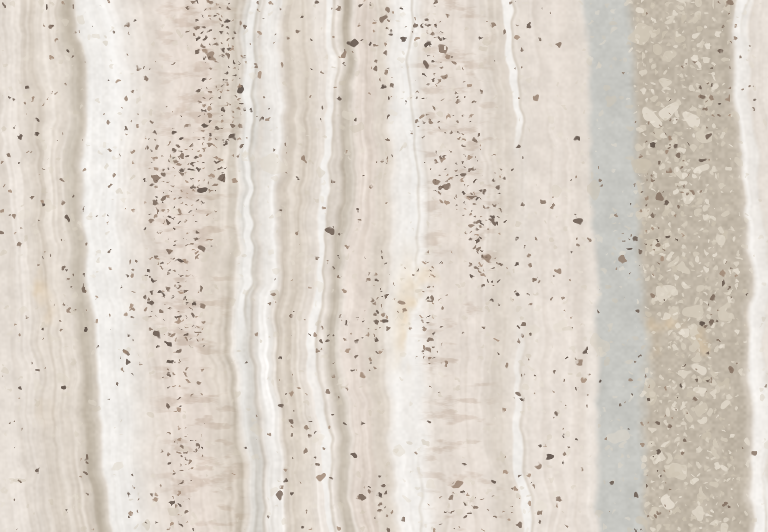
Write a Shadertoy shader that draws this texture.

```glsl
// Vein-cut travertine: upright layers of cream, taupe and blue-grey stone.
// Soft bands are laid over a noise-bent axis, then striated, veined with
// white seams, and scattered with pale pebbles and small dark pits.

float hash(vec2 p) {
    return fract(sin(dot(p, vec2(127.1, 311.7))) * 43758.545);
}

float noise(vec2 p) {
    vec2 i = floor(p), f = fract(p);
    f = f * f * (3.0 - 2.0 * f);
    return mix(mix(hash(i), hash(i + vec2(1, 0)), f.x),
               mix(hash(i + vec2(0, 1)), hash(i + vec2(1, 1)), f.x), f.y);
}

float fbm(vec2 p) {
    float sum = 0.0, gain = 0.5;
    for (int i = 0; i < 4; i++) {
        sum += gain * noise(p);
        p = p * 2.03 + 17.3;
        gain *= 0.5;
    }
    return sum / 0.9375;
}

// Soft-edged window between two positions across the slab
float band(float x, float left, float right, float soft) {
    return smoothstep(left - soft, left + soft, x) * (1.0 - smoothstep(right - soft, right + soft, x));
}

// Irregular scattered grains: x is coverage, y is a random tint
vec2 grains(vec2 p, float scale, float density, float flatness, float seed) {
    p = p * scale + seed;
    p += 0.5 * vec2(noise(p * 2.3), noise(p * 2.3 + 40.0)) - 0.25;
    float blur = 0.8 * scale / iResolution.y;
    vec2 result = vec2(0.0);
    for (int j = -1; j <= 1; j++)
    for (int i = -1; i <= 1; i++) {
        vec2 cell = floor(p) + vec2(i, j);
        float pick = hash(cell + 3.7), size = hash(cell + 8.1);
        vec2 d = p - cell - 0.2 - 0.6 * vec2(hash(cell), hash(cell + 5.3));
        float turn = (hash(cell + 11.9) - 0.5) * 3.0 * (2.0 - flatness);
        d = mat2(cos(turn), sin(turn), -sin(turn), cos(turn)) * d;
        float dist = length(d * vec2(1.0 / flatness, flatness)) - mix(0.12, 0.42, size * size);
        float cover = smoothstep(blur, -blur, dist) * step(pick, density);
        if (cover > result.x) result = vec2(cover, hash(cell + 21.0));
    }
    return result;
}

void mainImage(out vec4 fragColor, in vec2 fragCoord) {
    vec2 p = fragCoord / iResolution.y;
    float across = fragCoord.x / iResolution.x, y = p.y;

    // Bend the layers: slow sway, then tighter ripples
    float x = across;
    x += 0.032 * (noise(vec2(across * 3.0, y * 2.2)) - 0.5);
    x += 0.016 * (noise(vec2(across * 9.0, y * 6.0)) - 0.5);
    x += 0.009 * (noise(vec2(across * 22.0, y * 17.0)) - 0.5);
    x += 0.005 * (noise(vec2(across * 40.0, y * 45.0)) - 0.5);
    x += 0.035 * (y - 0.5) * (1.0 - smoothstep(0.1, 0.3, across));

    vec3 white = vec3(0.955, 0.945, 0.93), cream = vec3(0.905, 0.873, 0.838);
    vec3 blush = vec3(0.895, 0.85, 0.81), sand = vec3(0.86, 0.82, 0.77);
    vec3 taupe = vec3(0.755, 0.715, 0.655), blueGrey = vec3(0.785, 0.785, 0.765);

    // Broad layers from left to right
    vec3 stone = cream;
    stone = mix(stone, sand, 0.6 * band(x, 0.03, 0.09, 0.02));
    stone = mix(stone, taupe, 0.9 * band(x, 0.088, 0.108, 0.008));
    stone = mix(stone, white, 0.95 * band(x, 0.112, 0.165, 0.004 + 0.02 * smoothstep(0.12, 0.16, x)));
    stone = mix(stone, blush, band(x, 0.2, 0.29, 0.03));
    stone = mix(stone, sand, 0.75 * band(x, 0.27, 0.305, 0.014));
    stone = mix(stone, taupe, 0.6 * band(x, 0.296, 0.306, 0.005));
    stone = mix(stone, blueGrey, 0.5 * band(x, 0.31, 0.33, 0.006));
    stone = mix(stone, white, 0.8 * band(x, 0.335, 0.358, 0.005));
    stone = mix(stone, sand, 0.9 * band(x, 0.365, 0.398, 0.008));
    stone = mix(stone, taupe, 0.8 * band(x, 0.437, 0.452, 0.006));
    stone = mix(stone, blush, band(x, 0.456, 0.488, 0.006));
    stone = mix(stone, sand, 0.8 * band(x, 0.488, 0.51, 0.008));
    stone = mix(stone, white, 0.8 * band(x, 0.513, 0.555, 0.009));
    stone = mix(stone, blush, 0.5 * band(x, 0.57, 0.64, 0.02));
    stone = mix(stone, sand, 0.5 * band(x, 0.645, 0.675, 0.012));
    stone = mix(stone, blush, 0.35 * band(x, 0.7, 0.76, 0.015));
    stone = mix(stone, blueGrey, band(x, 0.775, 0.84, 0.006));
    stone = mix(stone, taupe, band(x, 0.833, 0.962, 0.009));
    stone = mix(stone, white, 0.75 * band(x, 0.965, 0.985, 0.004));

    // Fine striation, calmer inside the gravel layer
    float gravel = band(x, 0.83, 0.96, 0.01), blue = band(x, 0.775, 0.835, 0.01);
    float calm = 1.0 - 0.8 * max(gravel, blue);
    float veined = 0.6 + 0.8 * band(x, 0.29, 0.48, 0.02) + 0.5 * band(x, 0.0, 0.1, 0.01);
    float strata = fbm(vec2(x * 65.0, y * 1.3)) - 0.5;
    strata += 0.5 * (noise(vec2(x * 260.0, y * 3.0)) - 0.5);
    stone += calm * veined * strata * vec3(0.12, 0.13, 0.145);

    // White seams with a faint shadow on one side
    float seams[6] = float[](0.318, 0.356, 0.418, 0.537, 0.682, 0.972);
    for (int i = 0; i < 6; i++) {
        float k = float(i);
        float off = x - seams[i] + 0.014 * (fbm(vec2(y * 9.0, k * 7.0)) - 0.5);
        float seam = smoothstep(0.3, 0.6, noise(vec2(y * 3.5, k * 5.0 + 2.0)));
        float width = 0.003 + 0.004 * noise(vec2(y * 14.0, k));
        stone = mix(stone, taupe, 0.35 * seam * band(off, width, width + 0.004, 0.002));
        stone = mix(stone, white, 0.9 * seam * band(off, -width, width, 0.002));
    }

    // Ochre stains, crinkled pores and sandy mottling
    float crust = band(x, 0.2, 0.3, 0.03) + band(x, 0.55, 0.65, 0.02);
    float stain = smoothstep(0.54, 0.68, fbm(p * vec2(11.0, 8.0) + 4.0));
    stain *= band(y, 0.25, 0.5, 0.08) * (band(x, 0.525, 0.63, 0.02) + gravel + band(x, 0.0, 0.05, 0.02));
    stone = mix(stone, vec3(0.88, 0.79, 0.66), 0.65 * stain);
    float crinkle = fbm(p * vec2(26.0, 65.0));
    stone -= crust * smoothstep(0.55, 0.75, crinkle) * vec3(0.06, 0.075, 0.085);
    stone += (fbm(p * 38.0) - 0.5) * 0.07;
    stone += (noise(p * 170.0) - 0.5) * (0.03 + 0.035 * gravel);

    // Pale pebbles, coarse to fine; sparse flecks outside the gravel
    for (int i = 0; i < 3; i++) {
        float k = float(i), scale = 21.0 * pow(1.8, k);
        float core = band(x, 0.84, 0.935, 0.025);
        float density = 0.5 * core + 0.1 * gravel + 0.1 * blue + 0.07 * k;
        vec2 pebble = grains(p, scale, density, 1.15, 13.0 * k);
        vec3 tint = mix(vec3(0.80, 0.76, 0.69), vec3(0.92, 0.89, 0.84), pebble.y);
        stone = mix(stone, tint, pebble.x * (0.45 + 0.35 * gravel));
    }

    // Dark pits, clustered and drawn sideways in the crusty layers
    float cluster = smoothstep(0.38, 0.72, fbm(p * vec2(9.0, 5.0) + 31.0));
    float pitted = 0.08 + 0.35 * crust + 0.35 * band(x, 0.485, 0.512, 0.008) + 0.2 * gravel;
    pitted *= 1.0 - 0.8 * band(x, 0.11, 0.14, 0.008);
    for (int i = 0; i < 2; i++) {
        float k = float(i);
        vec2 pit = grains(p, 52.0 + 38.0 * k, pitted * cluster * (0.5 + k), 1.0 + 0.35 * min(crust, 1.0), 50.0 + 9.0 * k);
        stone = mix(stone, mix(vec3(0.29, 0.24, 0.21), vec3(0.66, 0.56, 0.48), pit.y), 0.8 * pit.x);
    }

    fragColor = vec4(clamp(stone, 0.0, 1.0), 1.0);
}
```
